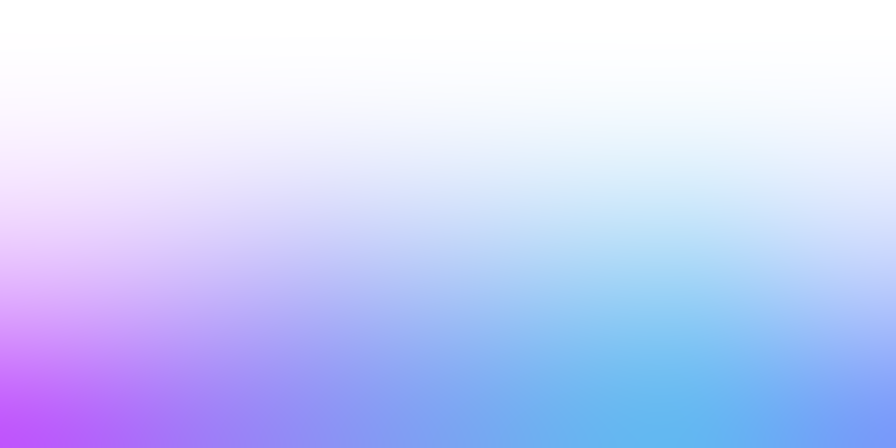
This background is drawn by a WebGL 2 fragment shader. Its source:

```glsl
#version 300 es
precision highp float;
// Soft horizon glow: a violet to sky-blue colour ramp along the bottom
// dissolves upward into white. The ramp is a Catmull-Rom spline through
// evenly spaced stops; the fade gets steeper toward both side edges.

#define FADE_POWER 1.37    // steepness of the fade in the middle
#define EDGE_POWER 1.8     // extra steepness near the lower edges
#define LEFT_REACH 0.40    // width of the steeper zone on the left
#define RIGHT_START 0.75   // start of the steeper zone on the right
#define RIGHT_AMOUNT 0.6   // strength of the right zone

uniform vec2 u_resolution;
out vec4 fragColor;

const int LAST_STOP = 4;
const vec3 STOPS[5] = vec3[5](
    vec3(0.750, 0.330, 0.990),   // violet
    vec3(0.610, 0.500, 0.970),   // lavender
    vec3(0.480, 0.640, 0.950),   // periwinkle
    vec3(0.385, 0.720, 0.945),   // sky
    vec3(0.470, 0.600, 0.980));  // cornflower

vec3 stopAt(int i) {
    return STOPS[clamp(i, 0, LAST_STOP)];
}

// Smooth colour ramp, x from 0 to 1
vec3 horizonColor(float x) {
    float s = x * float(LAST_STOP);
    int i = min(int(s), LAST_STOP - 1);
    float t = s - float(i);
    vec3 a = stopAt(i - 1), b = stopAt(i), c = stopAt(i + 1), d = stopAt(i + 2);
    vec3 cubic = 3.0 * (b - c) + d - a;
    vec3 quadratic = 2.0 * a - 5.0 * b + 4.0 * c - d;
    return b + 0.5 * t * (c - a + t * (quadratic + t * cubic));
}

// Share of the horizon colour left at a point; zero at the top
float glowCoverage(vec2 p) {
    float edge = 1.0 - smoothstep(0.0, LEFT_REACH, p.x)
               + RIGHT_AMOUNT * smoothstep(RIGHT_START, 1.0, p.x);
    float power = FADE_POWER + EDGE_POWER * edge * pow(1.0 - p.y, 1.5);
    return pow(1.0 - smoothstep(0.0, 1.0, p.y), power);
}

void main() {
    vec2 p = gl_FragCoord.xy / u_resolution;
    vec3 color = mix(vec3(1.0), horizonColor(p.x), glowCoverage(p));
    fragColor = vec4(color, 1.0);
}
```
